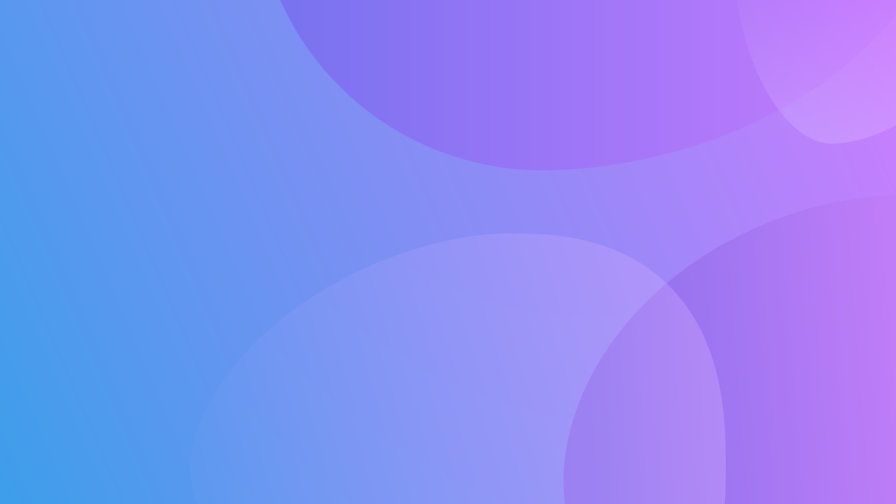
Give the GLSL for this background, as a WebGL 2 fragment shader.

```glsl
#version 300 es
precision highp float;
// Soft abstract background: a slanted blue-to-violet gradient under four
// large translucent eggs. Each egg is a superellipse whose left and right
// halves have their own width and roundness; its fill fades across it.

uniform vec2 u_resolution;
out vec4 fragColor;

// Antialiased coverage of an egg; radii = (left, right, vertical),
// roundness = superellipse exponents of the left and right halves.
float egg(vec2 p, vec2 center, vec3 radii, vec2 roundness) {
    vec2 d = p - center;
    bool onLeft = d.x < 0.0;
    float n = onLeft ? roundness.x : roundness.y;
    vec2 q = abs(d) / vec2(onLeft ? radii.x : radii.y, radii.z);
    q = pow(max(q, 1e-5), vec2(n));
    float edge = pow(q.x + q.y, 1.0 / n) - 1.0;
    return clamp(0.5 - edge / max(fwidth(edge), 1e-5), 0.0, 1.0);
}

// Linear position of x between two ends, limited to 0..1.
float ramp(float from, float to, float x) {
    return clamp((x - from) / (to - from), 0.0, 1.0);
}

void main() {
    // Canvas height is one unit, origin at the lower left.
    vec2 p = gl_FragCoord.xy / u_resolution.y;

    // Slanted base gradient
    float slant = dot(p, vec2(0.918, 0.396));
    vec3 color = mix(vec3(0.24, 0.62, 0.92), vec3(0.80, 0.49, 1.0),
                     ramp(0.0, 2.028, slant));

    // Deep violet egg hanging from the top
    vec3 topFill = mix(vec3(0.48, 0.45, 0.94), vec3(0.78, 0.48, 1.0),
                       ramp(0.60, 1.78, p.x));
    color = mix(color, topFill,
                egg(p, vec2(1.076, 1.231), vec3(0.569, 0.803, 0.569), vec2(2.0, 1.9)));

    // Pale egg in the upper right corner, brightest at its lower rim
    float cornerGlow = mix(0.15, 0.03, ramp(0.72, 1.0, p.y));
    color = mix(color, vec3(1.0),
                cornerGlow * egg(p, vec2(1.648, 1.069), vec3(0.19, 0.324, 0.354), vec2(1.85)));

    // Deep violet egg in the lower right corner
    vec3 lowerFill = mix(vec3(0.53, 0.44, 0.93), vec3(0.75, 0.49, 0.97),
                         ramp(1.157, 1.778, p.x + 0.08 * (p.y - 0.3)));
    color = mix(color, lowerFill,
                egg(p, vec2(1.794, 0.046), vec3(0.676, 0.676, 0.567), vec2(1.9)));

    // Lilac veil rising from the bottom, fading out to the left
    float veil = mix(0.03, 0.33, ramp(0.35, 1.435, p.x));
    color = mix(color, vec3(0.85, 0.70, 1.0),
                veil * egg(p, vec2(1.007, 0.074), vec3(0.63, 0.433, 0.463), vec2(1.75, 2.5)));

    fragColor = vec4(color, 1.0);
}
```
